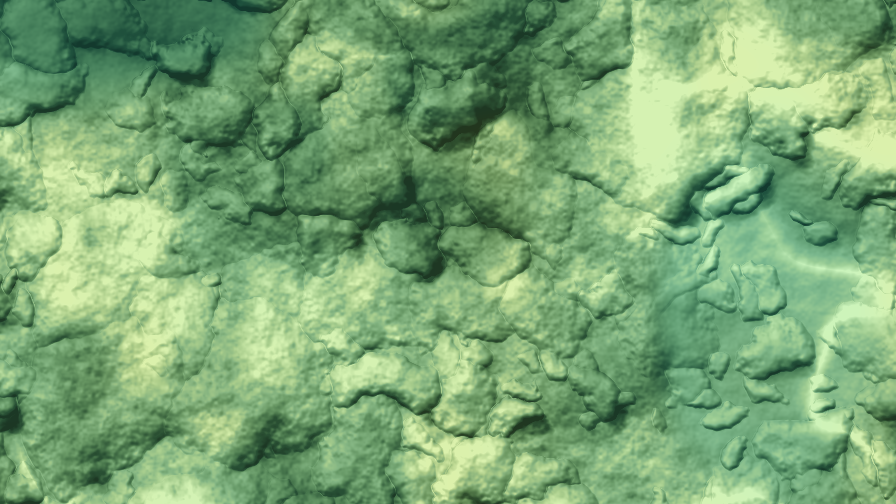
This texture is drawn by a Shadertoy shader. Its source:

```glsl
// Sunlit underwater seabed: rough boulders, rubble and sand under green water.
const vec3 DEEP   = vec3(0.16, 0.31, 0.20);
const vec3 MOSS   = vec3(0.29, 0.47, 0.30);
const vec3 STONE  = vec3(0.41, 0.60, 0.40);
const vec3 SILT   = vec3(0.52, 0.71, 0.51);
const vec3 PALE   = vec3(0.65, 0.80, 0.55);
const vec3 SUNLIT = vec3(0.81, 0.93, 0.68);
const vec3 WATER_TINT = vec3(-0.05, 0.01, 0.05);

const vec2  SUN_DIR = vec2(-0.55, 0.83);
const float SUN_HEIGHT = 1.15;
const float BASE_TONE = 0.61;
const float RELIEF = 0.36;
const float SHADOW = 0.36;
const float CAVITY = 5.0;
const float MOTTLE = 0.42;
const float GRAIN = 0.17;
const float DRIFT = 0.42;
const float CAUSTICS = 0.30;
const float GLOW = 0.20;

float hash(vec2 p) {
    return fract(sin(dot(p, vec2(127.1, 311.7))) * 43758.545);
}

vec2 hash2(vec2 p) {
    return vec2(hash(p), hash(p + 37.3));
}

float noise(vec2 p) {
    vec2 i = floor(p), f = fract(p);
    f = f * f * (3.0 - 2.0 * f);
    return mix(mix(hash(i), hash(i + vec2(1, 0)), f.x),
               mix(hash(i + vec2(0, 1)), hash(i + vec2(1, 1)), f.x), f.y);
}

float fbm(vec2 p, int octaves) {
    float sum = 0.0, amp = 0.5;
    for (int i = 0; i < octaves; i++) {
        sum += amp * noise(p);
        p = mat2(1.6, 1.2, -1.2, 1.6) * p + 5.7;
        amp *= 0.5;
    }
    return sum;
}

// Open sand: one patch at the upper left, one band at the lower right.
float sandMask(vec2 p) {
    float left = length((p - vec2(0.18, 1.0)) * vec2(0.8, 1.3));
    float right = length((p - vec2(1.52, 0.38)) * vec2(1.3, 0.75));
    float wobble = 0.16 * (noise(p * 5.0) - 0.5);
    return 1.0 - smoothstep(0.18, 0.36, min(left, right) + wobble);
}

// Highest of the scattered, rotated, flat-topped stones at this point.
float stones(vec2 p, float scale, float density) {
    vec2 q = p * scale, cell = floor(q);
    float top = 0.0;
    for (int y = -1; y <= 1; y++)
    for (int x = -1; x <= 1; x++) {
        vec2 id = cell + vec2(x, y);
        vec2 rnd = hash2(id + scale * 3.1), shape = hash2(id + scale * 7.7 + 11.0);
        vec2 centre = id + 0.15 + 0.7 * rnd;
        float present = step(shape.x, density * (1.0 - 0.9 * sandMask(centre / scale)));
        float angle = 6.283 * shape.y, c = cos(angle), s = sin(angle);
        vec2 local = abs(mat2(c, s, -s, c) * (q - centre));
        local /= mix(0.34, 0.62, rnd.y) * vec2(1.2, mix(0.6, 1.0, rnd.x));
        float d3 = dot(local * local, local);
        top = max(top, present * (0.55 + 0.45 * shape.y) * (1.0 - d3));
    }
    return top / scale;
}

float height(vec2 p) {
    vec2 warp = vec2(fbm(p * 8.0, 5), fbm(p * 8.0 + 19.0, 5)) - 0.48;
    vec2 q = p + 0.15 * warp;
    float h = stones(q, 3.6, 0.65) * 0.22;
    h = max(h, stones(q + 3.0, 7.0, 0.6) * 0.34 + 0.006);
    h = max(h, stones(q + 8.0, 16.0, 0.45) * 0.36 + 0.003);
    float rough = mix(1.0, 0.35, sandMask(p));
    return h + rough * 0.11 * fbm(p * 5.0 + 2.0, 6);
}

// Wavering bright lines of refracted sunlight.
float caustics(vec2 p) {
    p += 0.12 * vec2(noise(p * 6.0), noise(p * 6.0 + 9.0));
    float ridge = 1.0 - abs(2.0 * noise(p * vec2(8.0, 6.0) + 4.0) - 1.0);
    return pow(ridge, 4.0) * smoothstep(0.4, 0.75, noise(p * 3.4 + 21.0));
}

vec3 seabedColor(float tone) {
    vec3 col = mix(DEEP * 0.7, DEEP, smoothstep(0.10, 0.31, tone));
    col = mix(col, MOSS, clamp((tone - 0.31) / 0.16, 0.0, 1.0));
    col = mix(col, STONE, clamp((tone - 0.47) / 0.13, 0.0, 1.0));
    col = mix(col, SILT, clamp((tone - 0.60) / 0.11, 0.0, 1.0));
    col = mix(col, PALE, clamp((tone - 0.71) / 0.09, 0.0, 1.0));
    return mix(col, SUNLIT, clamp((tone - 0.80) / 0.13, 0.0, 1.15));
}

void mainImage(out vec4 fragColor, in vec2 fragCoord) {
    vec2 p = fragCoord / iResolution.y;
    vec2 fromCentre = fragCoord / iResolution.xy - 0.5;
    float sand = sandMask(p);

    // Surface slope and sunlight
    const float STEP = 0.004;
    float h = height(p);
    vec2 slope = vec2(height(p + vec2(STEP, 0)), height(p + vec2(0, STEP))) - h;
    vec3 normal = normalize(vec3(-slope / STEP, 1.0));
    vec3 sun = normalize(vec3(SUN_DIR, SUN_HEIGHT));
    float tone = BASE_TONE + RELIEF * (dot(normal, sun) - sun.z);

    // Cavities from the mean height around, and shadows toward the sun
    float around = 0.0, blocked = 0.0;
    for (int i = 0; i < 4; i++) {
        float angle = 1.571 * float(i) + 0.6, reach = 0.011 * float(i + 1);
        around += 0.25 * height(p + 0.022 * vec2(cos(angle), sin(angle)));
        blocked = max(blocked, height(p + SUN_DIR * reach) - h - 0.5 * reach);
    }
    tone += CAVITY * clamp(h - around, -0.04, 0.015);
    tone -= SHADOW * smoothstep(0.0, 0.032, blocked);

    // Mottled crust, grain, drifting light and darker borders
    float grain = 0.6 * noise(p * 130.0) + 0.4 * noise(p * 62.0) - 0.5;
    float crust = fbm(p * 11.0 + 40.0, 5) - 0.48;
    tone += (GRAIN * grain + MOTTLE * crust) * (1.0 - 0.7 * sand);
    tone += DRIFT * (noise(p * 3.1 + 6.0) - 0.5);
    tone += 0.05 - 0.40 * dot(fromCentre, fromCentre);

    // Sunlit patches and caustic lines
    float glow = smoothstep(0.55, 0.9, noise(p * 7.0 + 50.0)) * (1.0 - sand);
    tone += GLOW * glow + CAUSTICS * caustics(p);

    vec3 col = seabedColor(tone);
    float tint = sand - 0.6 * glow + 0.8 * (noise(p * 4.0 + 31.0) - 0.5);
    fragColor = vec4(clamp(col + 0.7 * tint * WATER_TINT, 0.0, 1.0), 1.0);
}
```
